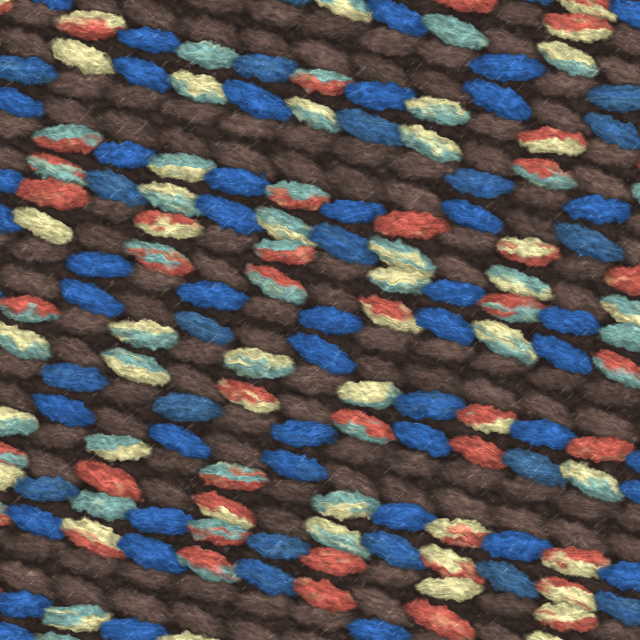
Write a WebGL 2 fragment shader that draws this texture.

```glsl
#version 300 es
precision highp float;

uniform vec2 u_resolution;
out vec4 outColor;

const vec3 BROWN = vec3(0.37, 0.30, 0.27);
const vec3 SHADOW = vec3(0.20, 0.16, 0.145);
const vec3 BLUE = vec3(0.20, 0.38, 0.64);
const vec3 SLATE = vec3(0.27, 0.40, 0.49);
const vec3 TEAL = vec3(0.48, 0.64, 0.61);
const vec3 CREAM = vec3(0.86, 0.83, 0.61);
const vec3 RED = vec3(0.73, 0.36, 0.31);

// Columns: step along a course, step to the next course
const mat2 LATTICE = mat2(0.0898, 0.0221, -0.0202, 0.0879);
const vec2 FIRST_STITCH = vec2(0.228, 0.089);

float hash(vec2 p) {
    return fract(sin(dot(p, vec2(127.1, 311.7))) * 43758.5453);
}

float noise(vec2 p) {
    vec2 i = floor(p), f = fract(p);
    f = f * f * (3.0 - 2.0 * f);
    return mix(mix(hash(i), hash(i + vec2(1, 0)), f.x),
               mix(hash(i + vec2(0, 1)), hash(i + vec2(1, 1)), f.x), f.y);
}

float fbm(vec2 p) {
    return 0.55 * noise(p) + 0.3 * noise(p * 2.1 + 7.0) + 0.15 * noise(p * 4.3 + 19.0);
}

vec2 rotate(vec2 p, float a) {
    float c = cos(a), s = sin(a);
    return vec2(c * p.x + s * p.y, c * p.y - s * p.x);
}

// 0 = brown ground, 1 = blue yarn, 2 = variegated yarn
int yarnKind(vec2 cell) {
    if (mod(cell.x, 2.0) < 0.5) {
        float shift = floor(cell.x / 6.0);
        return mod(cell.y + shift, 2.0) < 0.5 ? 1 : 0;
    }
    float course = mod(cell.y, 5.0);
    bool blank = abs(course - 1.0) < 0.5 || abs(course - 4.0) < 0.5;
    return blank ? 0 : 2;
}

vec3 pickDye(float h) {
    return h < 0.36 ? CREAM : h < 0.66 ? TEAL : RED;
}

// q runs from -1 to 1 along and across one leg of a stitch
vec3 yarnColor(int kind, vec2 q, vec2 seed) {
    float h = hash(seed + 3.7);
    float blend = noise(q * vec2(2.0, 2.5) + seed * 5.3) - 0.5;
    if (kind == 0) return BROWN * (0.88 + 0.2 * h);
    if (kind == 1) return mix(BLUE, SLATE, 0.75 * smoothstep(0.55, 1.0, h + 0.3 * blend));
    vec3 upper = pickDye(h);
    vec3 lower = pickDye(hash(seed + 9.1));
    vec3 dye = mix(upper, lower, smoothstep(-0.35, 0.35, q.y + 0.3 * q.x + 1.5 * blend));
    return mix(dye, CREAM, 0.35 * smoothstep(0.1, 0.5, blend));
}

// Position within one leg, scaled so that its outline has length 1
vec2 legSpace(vec2 p, float side, int kind, vec2 seed) {
    vec2 size = kind == 0 ? vec2(0.057, 0.0225) : vec2(0.056, 0.0215);
    size *= 0.93 + 0.16 * hash(seed + 1.3);
    vec2 center = vec2(-0.007, 0.0255) * side;
    float tilt = 0.26 + 0.14 * side + 0.16 * (hash(seed + 5.9) - 0.5);
    return rotate(p - center, tilt) / size;
}

vec3 shadeYarn(vec3 color, vec2 q, float d, vec2 seed) {
    float strands = noise(q * vec2(3.5, 9.0) + vec2(0.0, q.x * 2.0) + seed * 7.1);
    float light = 1.06 - 0.32 * d * d - 0.12 * q.y;
    return color * light * (0.82 + 0.36 * strands);
}

vec3 knit(vec2 p) {
    // Stray fibres fray every outline
    vec2 fray = vec2(fbm(p * 75.0), fbm(p * 75.0 + 31.0)) - 0.5;
    vec2 worn = p + 0.013 * fray;
    vec2 home = floor(inverse(LATTICE) * (p - FIRST_STITCH) + 0.5);
    vec3 color = SHADOW * (0.75 + 0.6 * fbm(p * 60.0));

    // Brown ground first, coloured stitches over it
    for (int layer = 0; layer < 2; layer++)
    for (int y = -1; y <= 1; y++)
    for (int x = -1; x <= 1; x++) {
        vec2 cell = home + vec2(x, y);
        int kind = yarnKind(cell);
        if ((kind > 0) != (layer == 1)) continue;
        vec2 local = worn - FIRST_STITCH - LATTICE * cell;
        local += 0.006 * (vec2(hash(cell), hash(cell + 40.0)) - 0.5);
        for (float side = -1.0; side < 2.0; side += 2.0) {
            vec2 seed = cell + vec2(side * 0.37, side * 0.19);
            vec2 q = legSpace(local, side, kind, seed);
            float d = length(q);
            color *= 1.0 - 0.22 * (1.0 - smoothstep(0.9, 1.3, d));
            vec3 yarn = shadeYarn(yarnColor(kind, q, seed), q, d, seed);
            float soft = kind == 0 ? 0.3 : 0.14;
            color = mix(color, yarn, 1.0 - smoothstep(1.0 - soft, 1.0 + 0.5 * soft, d));
        }
    }
    return color;
}

void main() {
    vec2 p = gl_FragCoord.xy / u_resolution;
    p.y = 1.0 - p.y;
    vec3 color = knit(p);

    // Wool grain and pale fuzz
    float grain = fbm(rotate(p, 0.5) * vec2(110.0, 190.0));
    color *= 0.74 + 0.52 * grain;
    color += 0.13 * smoothstep(0.64, 0.9, fbm(rotate(p, -0.7) * vec2(60.0, 210.0)));
    outColor = vec4(clamp(color, 0.0, 1.0), 1.0);
}
```
